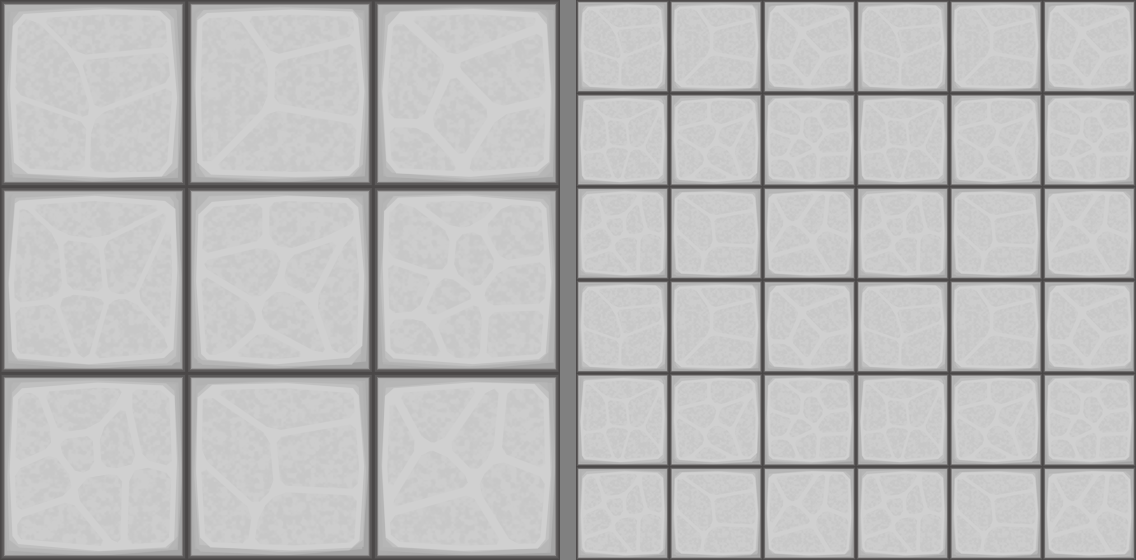
Left: one tile. Right: repeated 2 by 2.
Give the GLSL for this texture, as a Shadertoy shader.

```glsl
// Three by three grey stone tiles set in dark grout, tiling seamlessly.
// Each tile stacks jittered convex slabs for its worn bevel, then inlays a few
// mottled flagstones, cut as Voronoi cells with wide gaps and clipped corners.

const float TILES = 3.0;

float rand(vec2 p) {
    return fract(sin(dot(p, vec2(127.1, 311.7))) * 43758.5453);
}

// Value noise that wraps after the given whole period
float wrapNoise(vec2 p, float period) {
    vec2 i = floor(p), f = fract(p);
    f = f * f * (3.0 - 2.0 * f);
    vec2 a = mod(i, period), b = mod(i + 1.0, period);
    return mix(mix(rand(a), rand(vec2(b.x, a.y)), f.x),
               mix(rand(vec2(a.x, b.y)), rand(b), f.x), f.y);
}

// Distance to a chipped slab: two tilted lines per side and a cut per corner
float slabDistance(vec2 p, vec2 seed, float side, float corner) {
    float d = -1.0;
    for (int k = 0; k < 4; k++) {
        float angle = 1.570796 * float(k);
        vec2 normal = vec2(cos(angle), sin(angle));
        vec2 along = vec2(-normal.y, normal.x);
        vec2 key = seed + vec2(float(k) * 3.7, float(k) * 1.3);
        for (float s = -1.0; s < 2.0; s += 2.0) {
            float tilt = s * (0.02 + 0.07 * rand(key + s * 0.37));
            d = max(d, dot(p, normal + along * tilt) - side - 0.008 * rand(key + s * 0.71));
        }
        vec2 cut = normalize(normal + along * (0.7 + 0.6 * rand(key + 0.19)));
        d = max(d, dot(p, cut) - corner - 0.025 * rand(key + 0.53));
    }
    return d;
}

// Flagstone centre: a jittered sunflower spiral
vec2 stoneCentre(int i, int count, vec2 id) {
    vec2 key = id * 5.3 + float(i) * 1.7;
    float angle = 2.4 * float(i) + 6.2832 * rand(id + 8.1);
    float radius = 0.42 * sqrt((float(i) + 0.4) / float(count));
    vec2 jitter = vec2(rand(key + 0.2), rand(key + 4.6)) - 0.5;
    return radius * vec2(cos(angle), sin(angle)) + 0.12 * jitter;
}

// Depth inside the nearest flagstone, negative in the gaps
float stoneDepth(vec2 p, vec2 id, float faceDepth) {
    int counts[9] = int[9](9, 5, 7, 8, 8, 10, 5, 4, 6);
    int count = counts[int(id.x) + 3 * int(id.y)];
    int nearest = 0;
    float best = 9.0;
    for (int i = 0; i < count; i++) {
        float d = distance(p, stoneCentre(i, count, id));
        if (d < best) { best = d; nearest = i; }
    }
    vec2 centre = stoneCentre(nearest, count, id);
    float gap = 0.014 + 0.01 * rand(id + 2.9);
    float first = faceDepth - 0.028, second = 9.0;
    for (int i = 0; i < count; i++) {
        if (i == nearest) continue;
        vec2 other = stoneCentre(i, count, id);
        float e = dot(0.5 * (centre + other) - p, normalize(other - centre)) - gap;
        second = min(second, max(first, e));
        first = min(first, e);
    }
    // The two closest edges together clip the corner
    return min(first, 0.7 * (first + second) - 0.02);
}

void mainImage(out vec4 fragColor, in vec2 fragCoord) {
    vec2 uv = fragCoord / iResolution.xy;
    vec2 id = mod(floor(uv * TILES), TILES);
    vec2 p = fract(uv * TILES) - 0.5;
    float aa = 0.75 * TILES / iResolution.y;

    // Bevel, slightly darker towards the lower right
    float shade = 0.675 + 0.03 * clamp((p.y - p.x) * 2.0, -1.0, 1.0);
    float face = 0.0;
    for (int i = 0; i < 4; i++) {
        float f = float(i) / 3.0;
        face = slabDistance(p, id * 7.1 + float(i) * 2.3,
                            mix(0.474, 0.446, f), mix(0.63, 0.555, f));
        float tone = 0.70 + 0.115 * f * f;
        shade = mix(shade, tone, smoothstep(aa, -aa, face));
    }

    // Inlaid flagstones with fine mottling
    float mottle = 0.65 * wrapNoise(uv * 120.0, 120.0) + 0.35 * wrapNoise(uv * 240.0, 240.0);
    float stone = 0.782 + 0.022 * smoothstep(0.3, 0.7, mottle);
    shade = mix(shade, stone, smoothstep(-aa, aa, stoneDepth(p, id, -face)));

    // Tile rim, grout and its dark centre line
    float border = 0.5 - max(abs(p.x), abs(p.y));
    vec3 color = vec3(shade);
    color = mix(vec3(0.51, 0.50, 0.50), color, smoothstep(-aa, aa, border - 0.0255));
    color = mix(vec3(0.36, 0.35, 0.35), color, smoothstep(-aa, aa, border - 0.0205));
    color = mix(vec3(0.29, 0.28, 0.28), color, smoothstep(-aa, aa, border - 0.0085));
    fragColor = vec4(color, 1.0);
}
```
